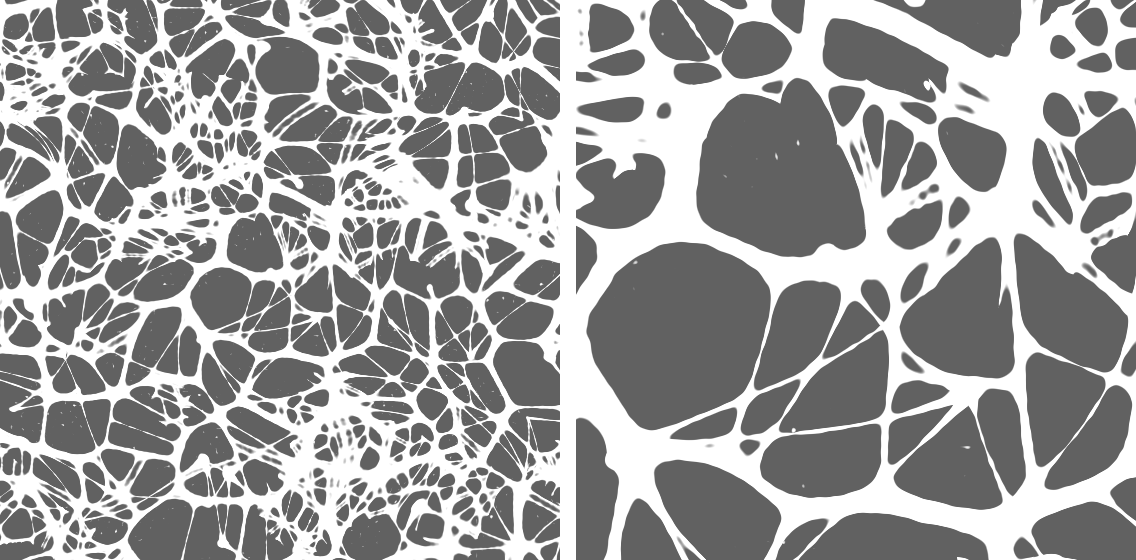
Left, the full canvas; right, a detail of the centre.
Write a WebGL 1 fragment shader that draws this pattern.

```glsl
precision highp float;
// Irregular white web of tapered strands and hubs over flat grey cells.
uniform vec2 u_resolution;

const vec3 GREY = vec3(0.38);
const vec3 WHITE = vec3(1.0);

vec2 hash2(vec2 p) {
  vec3 q = fract(vec3(p.xyx) * vec3(0.1031, 0.1030, 0.0973));
  q += dot(q, q.yzx + 33.33);
  return fract((q.xx + q.yz) * q.zy);
}

float gradDot(vec2 corner, vec2 p) {
  float angle = 6.2832 * hash2(corner + 71.0).x;
  return dot(vec2(cos(angle), sin(angle)), p - corner);
}

// Gradient noise, roughly -0.7 to 0.7
float noise(vec2 p) {
  vec2 i = floor(p), f = p - i;
  vec2 u = f * f * f * (f * (f * 6.0 - 15.0) + 10.0);
  vec2 e = vec2(1.0, 0.0);
  return mix(mix(gradDot(i, p), gradDot(i + e.xy, p), u.x),
             mix(gradDot(i + e.yx, p), gradDot(i + e.xx, p), u.x), u.y);
}

// Distance to rounded cell walls and to thin chords that split the cells
float cellWeb(vec2 p, float strand) {
  vec2 home = floor(p), nearest = home, toSite = vec2(9.0);
  for (int j = -1; j <= 1; j++)
    for (int i = -1; i <= 1; i++) {
      vec2 id = home + vec2(i, j);
      vec2 r = id + hash2(id) - p;
      if (dot(r, r) < dot(toSite, toSite)) { toSite = r; nearest = id; }
    }

  float sum = 0.0;
  for (int j = -2; j <= 2; j++)
    for (int i = -2; i <= 2; i++) {
      vec2 id = nearest + vec2(i, j);
      vec2 r = id + hash2(id) - p;
      vec2 across = r - toSite;
      if (dot(across, across) > 0.0001) {
        float wall = dot(0.5 * (r + toSite), normalize(across));
        float h = hash2(id + nearest + 13.0).x;
        sum += exp(-16.0 * (wall - 0.008 - 0.07 * h * h));
      }
    }

  // One chord in most cells, a parallel second one in some
  vec2 pick = hash2(nearest + 37.0);
  float angle = 6.2832 * pick.x;
  float side = dot(toSite, vec2(cos(angle), sin(angle))) + 0.3 * (pick.y - 0.5);
  float width = strand * (0.8 + 1.3 * noise(p * 7.0));
  if (pick.y < 0.65) sum += exp(-16.0 * (abs(side) - width));
  if (pick.y < 0.25) sum += exp(-16.0 * (abs(side + 0.13) - width));
  return -log(sum) / 16.0;
}

// Distance to straight strands between hubs, thick at the ends
float hubStrands(vec2 p) {
  vec2 home = floor(p);
  float d = 9.0;
  for (int j = -1; j <= 1; j++)
    for (int i = -1; i <= 1; i++) {
      vec2 id = home + vec2(i, j);
      vec2 a = id + hash2(id + 91.0);
      for (int k = 0; k < 2; k++) {
        vec2 goal = id + floor(3.0 * hash2(id + 17.0 + 29.0 * float(k))) - 1.0;
        vec2 ab = goal + hash2(goal + 91.0) - a;
        float t = clamp(dot(p - a, ab) / max(dot(ab, ab), 0.001), 0.0, 1.0);
        float taper = pow(abs(2.0 * t - 1.0), 5.0);
        float thick = 0.015 + 0.08 * hash2(t < 0.5 ? id : goal).y;
        d = min(d, length(p - a - ab * t) - 0.007 - thick * taper);
      }
    }
  return d;
}

void main() {
  vec2 uv = gl_FragCoord.xy / u_resolution.y;
  float scale = 10.0;

  // Gentle warp stretches cells and varies their size
  vec2 warp = vec2(noise(uv * 3.5 + 5.0), noise(uv * 3.5 + 43.0));
  vec2 p = scale * (uv + 0.07 * warp) + 20.0;

  // Coarse web, patches of finer web, and long strands
  float coarse = cellWeb(p, 0.011);
  float hidden = 0.3 * smoothstep(0.12, 0.02, noise(uv * 4.0 + 11.0));
  float fine = cellWeb(p * 2.2 + 60.0, 0.02) / 2.2 + hidden;
  float strands = hubStrands(p * 0.85 + 130.0) / 0.85;

  // Smooth union flares the joints
  float d = -log(exp(-30.0 * coarse) + exp(-30.0 * fine) + exp(-30.0 * strands)) / 30.0;

  // Ragged outlines and sparse specks
  d += 0.012 * noise(p * 5.0) + 0.008 * noise(p * 13.0);
  float speck = 0.52 - noise(p * 12.0) + 0.4 * smoothstep(0.15, 0.0, noise(p * 0.9));
  d = min(d, speck * 0.08);

  float soft = 0.6 * scale / u_resolution.y;
  gl_FragColor = vec4(mix(WHITE, GREY, smoothstep(-soft, soft, d)), 1.0);
}
```
